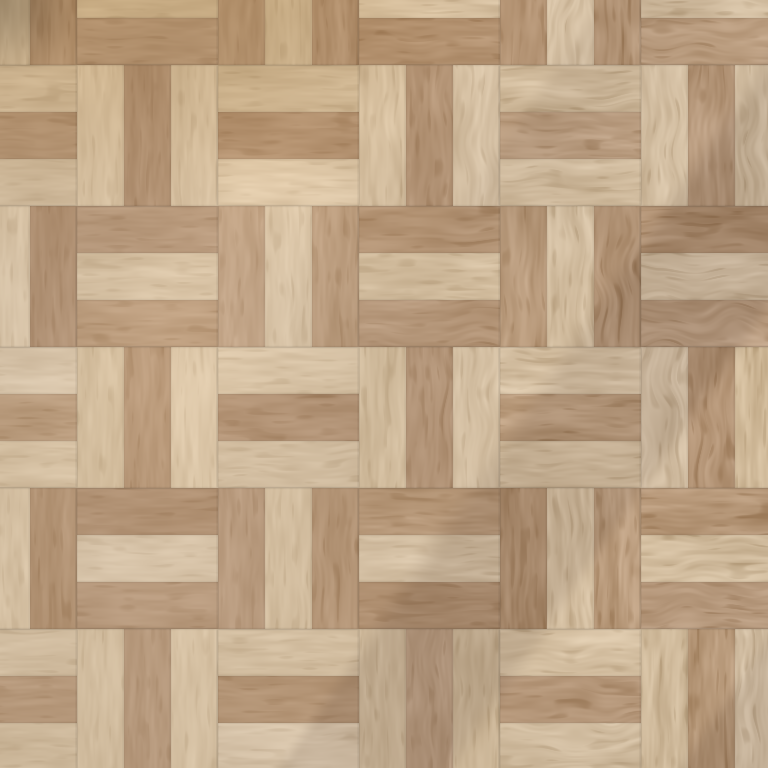
This texture is drawn by a three.js fragment shader. Its source:

```glsl
varying vec2 vUv;

float hash(vec2 p) {
  vec3 q = fract(p.xyx * vec3(0.1031, 0.1030, 0.0973));
  q += dot(q, q.yzx + 33.33);
  return fract((q.x + q.y) * q.z);
}

float noise(vec2 p) {
  vec2 i = floor(p), f = fract(p);
  f = f * f * (3.0 - 2.0 * f);
  return mix(mix(hash(i), hash(i + vec2(1.0, 0.0)), f.x),
             mix(hash(i + vec2(0.0, 1.0)), hash(i + vec2(1.0, 1.0)), f.x), f.y);
}

// Streaks run along x; returns a value around zero
float woodGrain(vec2 p, float seed, float waviness) {
  p += vec2(37.0, 19.0) * seed + 20.0;
  p.y += waviness * (noise(p * vec2(4.0, 5.0)) - 0.5);
  float broad = noise(p * vec2(1.8, 10.0)) - 0.5;
  float streak = noise(p * vec2(4.0, 26.0)) - 0.5;
  float fine = noise(p * vec2(7.0, 52.0)) - 0.5;
  float pore = smoothstep(0.68, 0.95, noise(p * vec2(6.0, 36.0) + 71.0));
  return 0.055 * broad + 0.05 * streak + 0.04 * fine - 0.05 * pore;
}

void main() {
  // Basket weave: square tiles of three planks, turned in a checkerboard
  vec2 grid = vUv * 5.447 - vec2(0.543, 0.986);
  vec2 tile = floor(grid);
  vec2 local = fract(grid);
  bool horizontal = mod(tile.x + tile.y, 2.0) < 0.5;
  vec2 along = horizontal ? local : local.yx;
  float strip = floor(along.y * 3.0);
  float seed = hash(tile * vec2(3.0, 7.0) + strip * 11.0 + 50.0);
  float tint = hash(tile * vec2(5.0, 3.0) + strip * 17.0 + 90.0);

  // Rows alternate which wood lies in the middle
  float outer = step(0.5, abs(strip - 1.0));
  float dark = mod(tile.y, 2.0) < 0.5 ? outer : 1.0 - outer;
  vec3 lightWood = mix(vec3(0.81, 0.725, 0.605), vec3(0.845, 0.765, 0.655), seed);
  vec3 darkWood = mix(vec3(0.69, 0.565, 0.445), vec3(0.735, 0.62, 0.505), seed);
  vec3 color = mix(lightWood, darkWood, dark);
  color += (tint - 0.5) * vec3(0.0, 0.006, 0.02);

  // Grain is stronger toward the right
  float waviness = mix(0.02, 0.12, tint * smoothstep(0.2, 0.9, vUv.x));
  float contrast = mix(0.75, 1.3, smoothstep(0.25, 0.95, vUv.x));
  color += woodGrain(along, seed, waviness) * contrast * vec3(0.95, 1.05, 1.15);

  // Fine seams between planks and slightly deeper ones between tiles
  float plankY = fract(along.y * 3.0);
  float plankEdge = min(plankY, 1.0 - plankY) / 3.0;
  vec2 border = min(local, 1.0 - local);
  float tileEdge = min(border.x, border.y);
  color *= 1.0 - 0.05 * (1.0 - smoothstep(0.002, 0.014, plankEdge));
  color *= 1.0 - 0.07 * (1.0 - smoothstep(0.002, 0.014, tileEdge));

  // Slanted window shadows
  float slant = vUv.x + 0.69 * (1.0 - vUv.y);
  float soft = 0.012 + 0.02 * noise(vUv * 5.0);
  float shade = smoothstep(1.055 - soft, 1.055 + soft, slant)
              * (1.0 - smoothstep(1.275 - soft, 1.275 + soft, slant));
  shade += 0.9 * smoothstep(1.56, 1.59, slant);
  shade += 0.45 * smoothstep(0.77, 0.80, slant) * (1.0 - smoothstep(0.82, 1.0, slant))
         * smoothstep(0.6, 0.85, vUv.y);
  color *= 1.0 - shade * vec3(0.09, 0.10, 0.105);

  // Warm falloff at the top left and pale patches of light
  float warm = smoothstep(0.6, 1.05, vUv.y) * (1.0 - smoothstep(0.25, 0.8, vUv.x));
  color *= 1.0 - warm * vec3(0.05, 0.09, 0.17);
  float corner = 1.0 - smoothstep(0.0, 0.12, length(vUv - vec2(0.0, 1.0)));
  color *= 1.0 - 0.2 * corner;
  float glow = exp(-90.0 * dot(vUv - vec2(0.37, 0.76), vUv - vec2(0.37, 0.76)))
             + 0.6 * exp(-60.0 * dot(vUv - vec2(0.22, 0.52), vUv - vec2(0.22, 0.52)));
  color += 0.045 * glow;
  color *= 0.985 + 0.03 * noise(vUv * 4.0 + 8.0);

  gl_FragColor = vec4(color, 1.0);
}
```
